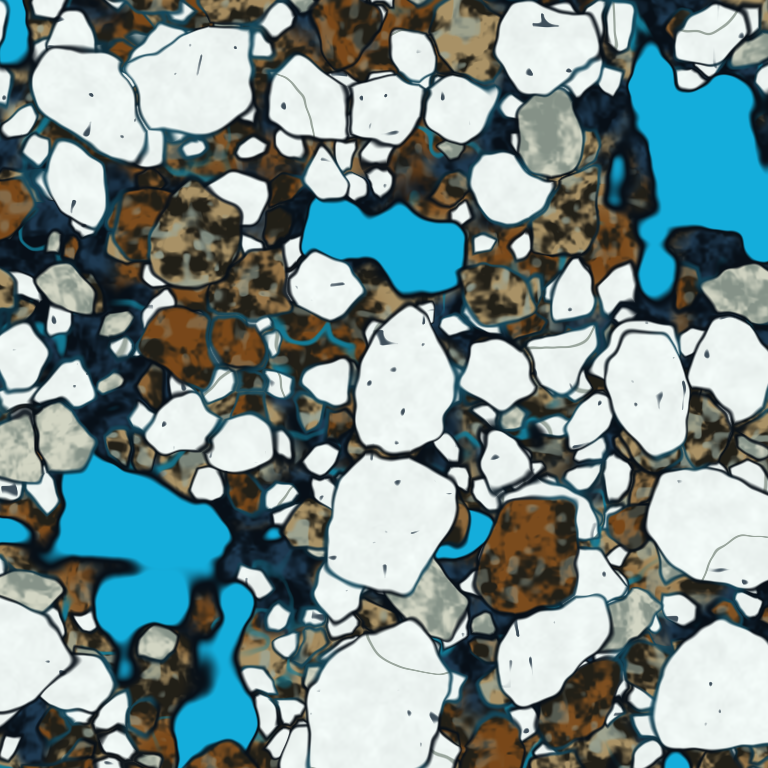
Give the GLSL for this texture, as a WebGL 1 fragment shader.

```glsl
precision highp float;
// Thin section of a sandstone: angular pale quartz and brown rock grains in a
// dark speckled matrix with blue pores. Three sizes of jittered polygons are
// layered from small to large; value noise gives pores, films and speckle.

uniform vec2 u_resolution;

#define LARGE_CELLS 5.0
#define MEDIUM_CELLS 9.5
#define SMALL_CELLS 23.0
#define LARGE_FILL 0.62
#define MEDIUM_FILL 0.80
#define SMALL_FILL 0.70
#define QUARTZ_SHARE 0.62
#define GREY_SHARE 0.10
#define PORE_LEVEL 0.735
#define SOFTNESS 0.0022
#define RIM_WIDTH 0.007
#define GRAIN_GAP 0.004

const vec3 QUARTZ = vec3(0.95, 0.98, 0.97);
const vec3 GREY = vec3(0.52, 0.57, 0.53);
const vec3 TAN = vec3(0.66, 0.57, 0.40);
const vec3 RUST = vec3(0.47, 0.28, 0.10);
const vec3 UMBER = vec3(0.13, 0.12, 0.09);
const vec3 NAVY = vec3(0.08, 0.15, 0.21);
const vec3 INK = vec3(0.03, 0.06, 0.09);
const vec3 TEAL = vec3(0.08, 0.47, 0.57);
const vec3 PORE_BLUE = vec3(0.08, 0.68, 0.86);

float hash(vec2 p) {
  vec3 q = fract(p.xyx * 0.1031);
  q += dot(q, q.yzx + 33.33);
  return fract((q.x + q.y) * q.z);
}

float noise(vec2 p) {
  vec2 i = floor(p), f = fract(p);
  f = f * f * (3.0 - 2.0 * f);
  return mix(mix(hash(i), hash(i + vec2(1, 0)), f.x),
             mix(hash(i + vec2(0, 1)), hash(i + vec2(1, 1)), f.x), f.y);
}

float fbm(vec2 p) {
  return 0.5 * noise(p) + 0.3 * noise(p * 2.1 + 17.0) + 0.2 * noise(p * 4.3 + 41.0);
}

float poreField(vec2 p) {
  return 0.75 * noise(p * 7.0 + 3.0) + 0.25 * noise(p * 19.0 + 11.0);
}

// Speckled rock; tone runs from rusty brown to grey tan
vec3 rock(vec2 p, float tone) {
  vec3 body = mix(RUST, TAN, smoothstep(0.2, 0.7, tone));
  vec3 c = mix(UMBER, body, smoothstep(0.36, 0.66, fbm(p * 42.0)));
  float fleck = smoothstep(0.55, 0.85, noise(p * 75.0 + 29.0));
  return mix(c, GREY * 1.15, fleck * (0.25 + 0.6 * tone));
}

// Dark cement, rocky patches and thin teal films
vec3 matrix(vec2 p) {
  vec3 cement = mix(INK, NAVY * 1.5, smoothstep(0.3, 0.75, fbm(p * 38.0 + 5.0)));
  vec3 c = mix(cement, rock(p, noise(p * 9.0 + 2.0)), smoothstep(0.42, 0.56, fbm(p * 7.0 + 8.0)));
  float film = 1.0 - smoothstep(0.005, 0.035, abs(fbm(p * 8.0 + 23.0) - 0.5));
  return mix(c, TEAL, film * smoothstep(0.3, 0.8, noise(p * 16.0)));
}

// Signed distance to a random, stretched seven-sided grain in cell units
float grainDistance(vec2 p, vec2 id) {
  float turn = hash(id + 5.3) * 6.2832;
  float c = cos(turn), s = sin(turn);
  p = mat2(c, -s, s, c) * p * vec2(mix(0.78, 1.0, hash(id + 9.1)), 1.2);
  float radius = mix(0.29, 0.52, hash(id + 2.7)), d = -1.0;
  for (int k = 0; k < 7; k++) {
    float n = float(k), h = hash(id + n * 3.7 + 1.9);
    float a = (n + 0.7 * h) * 0.8976;
    float side = dot(p, vec2(cos(a), sin(a))) - radius * (0.75 + 0.5 * hash(id + n * 5.1));
    float blend = max(0.06 - abs(d - side), 0.0);
    d = max(d, side) + blend * blend / 0.24;
  }
  return d;
}

vec3 grainColor(vec2 p, vec2 id) {
  float kind = hash(id + 13.7), tone = hash(id + 21.3);
  if (kind > QUARTZ_SHARE + GREY_SHARE) return rock(p + tone * 3.0, tone);
  float cloud = fbm(p * 45.0 + 61.0);
  if (kind > QUARTZ_SHARE) return mix(GREY, vec3(0.82, 0.83, 0.76), smoothstep(0.3, 0.7, cloud));
  vec3 c = QUARTZ * mix(0.94, 1.02, cloud);
  float crack = 1.0 - smoothstep(0.004, 0.016, abs(noise(p * 8.0 + tone * 50.0) - 0.5));
  c = mix(c, GREY, crack * step(0.6, tone) * 0.8);
  return mix(c, NAVY, 0.8 * smoothstep(0.91, 0.98, noise(p * 62.0 + 37.0)));
}

// Paints one size of grain; neighbours are kept apart by a narrow gap
vec3 paintGrains(vec3 base, vec2 p, float cells, float fill, float seed) {
  vec2 q = p * cells, nearestId = vec2(0.0);
  float nearest = 2.0, second = 2.0;
  for (int j = -1; j <= 1; j++) {
    for (int i = -1; i <= 1; i++) {
      vec2 cell = floor(q) + vec2(i, j), id = cell + seed;
      vec2 center = cell + 0.2 + 0.6 * vec2(hash(id + 31.1), hash(id + 47.9));
      if (hash(id + 71.3) > fill || poreField(center / cells) > PORE_LEVEL - 0.06) continue;
      float d = grainDistance(q - center, id);
      if (d < nearest) { second = nearest; nearest = d; nearestId = id; }
      else second = min(second, d);
    }
  }
  float d = max(nearest / cells, 0.5 * (nearest - second) / cells + GRAIN_GAP);
  vec3 rim = mix(INK, mix(NAVY, TEAL, 0.4), smoothstep(0.4, 0.8, noise(p * 22.0 + 4.0)));
  float rimWidth = RIM_WIDTH * (0.5 + noise(p * 30.0));
  base = mix(base, rim, 0.9 * (1.0 - smoothstep(0.3 * rimWidth, rimWidth, d)));
  return mix(base, grainColor(p, nearestId), 1.0 - smoothstep(-SOFTNESS, SOFTNESS, d));
}

void main() {
  vec2 p = gl_FragCoord.xy / u_resolution.y + 1.0;
  // Ragged outlines from a coarse and a fine warp
  p += 0.016 * (vec2(noise(p * 15.0), noise(p * 15.0 + 50.0)) - 0.5);
  p += 0.006 * (vec2(noise(p * 55.0), noise(p * 55.0 + 90.0)) - 0.5);

  vec3 color = paintGrains(matrix(p), p, SMALL_CELLS, SMALL_FILL, 100.0);
  float pore = poreField(p) - PORE_LEVEL;
  color = mix(color, INK, smoothstep(-0.04, -0.01, pore));
  color = mix(color, PORE_BLUE, smoothstep(-0.012, 0.012, pore));
  color = paintGrains(color, p, MEDIUM_CELLS, MEDIUM_FILL, 200.0);
  color = paintGrains(color, p, LARGE_CELLS, LARGE_FILL, 300.0);
  gl_FragColor = vec4(color, 1.0);
}
```
